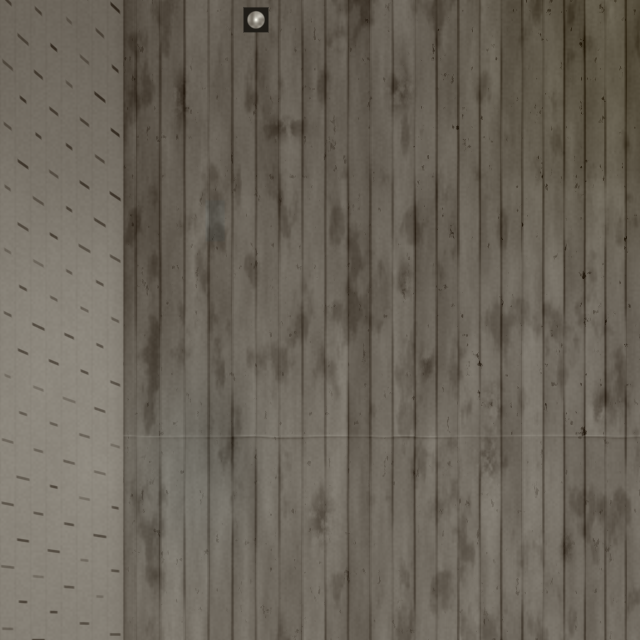
Reproduce this texture procedurally as a Shadertoy shader.

```glsl
const float WALL_EDGE = 0.193;
const float JOINT_Y = 0.319;

float hash(vec2 p) {
    return fract(sin(dot(p, vec2(127.1, 311.7))) * 43758.545);
}

float noise(vec2 p) {
    vec2 i = floor(p), f = fract(p);
    f = f * f * (3.0 - 2.0 * f);
    return mix(mix(hash(i), hash(i + vec2(1, 0)), f.x),
               mix(hash(i + vec2(0, 1)), hash(i + vec2(1, 1)), f.x), f.y);
}

float fbm(vec2 p) {
    float sum = 0.0, amp = 0.53;
    for (int i = 0; i < 4; i++) {
        sum += amp * noise(p);
        p = p * 2.03 + 17.3;
        amp *= 0.5;
    }
    return sum;
}

float boxMask(vec2 p, vec2 halfSize, float blur) {
    vec2 d = abs(p) - halfSize;
    return 1.0 - smoothstep(-blur, blur, max(d.x, d.y));
}

float blob(vec2 p, vec2 radius) {
    p /= radius;
    return exp(-dot(p, p));
}

// Warm grey whose saturation falls as it brightens
vec3 concrete(float tone) {
    return vec3(tone, tone * 1.04 - vec2(0.043, 0.083));
}

// Slanted dashes in staggered columns, levelling out towards the floor
float dashes(vec2 p, float px) {
    float column = floor(p.x / 0.024);
    float x = p.x - (column + 0.5) * 0.024;
    float slope = 0.95 * p.y;
    float row = (p.y + slope * x - 0.41 + column * 0.0573) / 0.098;
    float id = floor(row + 0.5);
    float y = (row - id) * 0.098 / sqrt(1.0 + slope * slope);
    float h = hash(vec2(column, id));
    float halfLength = mix(0.006, 0.0115, h) / sqrt(1.0 + 0.5 * slope * slope);
    float ends = 1.0 - smoothstep(halfLength - 0.003, halfLength + 0.001, abs(x));
    float line = 1.0 - smoothstep(0.0006, 0.0018 + px, abs(y + 0.004 * (h - 0.5)));
    return ends * line * mix(0.35, 1.0, hash(vec2(id, column + 9.0)));
}

float sideTone(vec2 p, float px) {
    float tone = mix(0.525, 0.55, smoothstep(0.0, 0.3, p.y));
    tone -= 0.125 * smoothstep(0.38, 1.0, p.y);
    tone += 0.035 * (fbm(p * vec2(14.0, 7.0)) - 0.5);
    float seam = abs(fract(p.x / 0.024) - 0.5) * 0.024;
    tone -= 0.012 * smoothstep(0.009, 0.012, seam);
    tone -= 0.025 * smoothstep(0.17, WALL_EDGE, p.x);
    return tone - 0.24 * dashes(p, px);
}

// Discoloured spots: centre and radii
float spots(vec2 p) {
    const vec4 SPOT[10] = vec4[10](
        vec4(0.626, 0.86, 0.018, 0.030), vec4(0.448, 0.80, 0.030, 0.018),
        vec4(0.284, 0.85, 0.014, 0.040), vec4(0.632, 0.56, 0.012, 0.030),
        vec4(0.668, 0.43, 0.012, 0.024), vec4(0.772, 0.37, 0.014, 0.030),
        vec4(0.936, 0.365, 0.012, 0.035), vec4(0.885, 0.145, 0.010, 0.024),
        vec4(0.502, 0.19, 0.018, 0.040), vec4(0.765, 0.28, 0.018, 0.035));
    float sum = 0.0;
    for (int i = 0; i < 10; i++) sum += blob(p - SPOT[i].xy, SPOT[i].zw);
    return sum * smoothstep(0.25, 0.65, fbm(p * vec2(75.0, 45.0)));
}

float boardTone(vec2 p, float px) {
    // Boards grow slightly narrower to the right
    float t = p.x - 0.212;
    float n = t * (25.9 + 3.7 * t);
    float id = floor(n);
    float lower = 1.0 - step(JOINT_Y, p.y);
    float upper = 1.0 - lower;
    float tone = mix(0.445, 0.385, smoothstep(0.1, 1.0, p.y));
    tone += 0.045 * (hash(vec2(id, 3.0 + lower)) - 0.5);
    tone -= id == 9.0 ? 0.040 : 0.0;
    tone += id == 10.0 ? 0.025 : 0.0;

    // Broad weathering and vertical runs
    tone += 0.11 * (fbm(p * vec2(12.0, 6.0) + id * 0.7) - 0.5);
    tone += 0.10 * (fbm(vec2(p.x * 65.0, p.y * 9.0 + id * 4.0)) - 0.5);
    float stain = smoothstep(0.56, 0.78, fbm(p * vec2(38.0, 14.0) + 31.0));
    tone -= 0.08 * stain - 0.012;

    // Damp area with a rounded lower rim
    float rim = 0.70 + 0.7 * (p.x - 0.89) * (p.x - 0.89) + 0.02 * noise(p * 20.0);
    float damp = smoothstep(0.76, 0.80, p.x) * smoothstep(rim - 0.02, rim + 0.03, p.y);
    tone -= 0.035 * damp;
    tone -= 0.03 * blob(p - vec2(0.21, 0.65), vec2(0.07, 0.3));

    // Seams, with pits gathered along the right-hand ones
    float d = abs(fract(n + 0.5) - 0.5) / 28.0;
    float wear = smoothstep(0.25, 0.7, noise(vec2(floor(n + 0.5) * 5.1, p.y * 9.0)));
    float rightSide = smoothstep(0.62, 0.67, p.x);
    tone -= (0.035 + 0.085 * wear * mix(0.65, 1.0, rightSide)) * (1.0 - smoothstep(0.0005, 0.0018 + px, d));
    tone -= 0.035 * wear * exp(-d * 240.0);
    float pits = smoothstep(0.72, 0.86, fbm(p * vec2(130.0, 65.0)));
    tone -= pits * (0.08 + 0.14 * rightSide * upper * exp(-d * 100.0));
    tone -= 0.15 * spots(p);

    // Pour joint and the shadowed corner
    float jointY = p.y - JOINT_Y - 0.002 * (noise(vec2(p.x * 30.0, 2.0)) - 0.5);
    tone += 0.055 * exp(-abs(jointY) * 650.0);
    tone -= 0.09 * exp(-abs(jointY + 0.003) * 600.0) * noise(vec2(p.x * 18.0, 7.0));
    tone -= 0.055 * (1.0 - smoothstep(0.205, 0.216, p.x));
    return tone - 0.12 * exp(-abs(p.x - WALL_EDGE) * 420.0);
}

// Square recess with a bright round lamp
vec3 addLamp(vec3 col, vec2 p, float px) {
    col = mix(col, vec3(0.12, 0.11, 0.09), boxMask(p, vec2(0.0195), px));
    float r = length(p);
    float glint = 0.35 + 0.35 * noise(p * 170.0 + 5.0) + 0.35 * exp(-r * 180.0);
    return mix(col, concrete(glint), 1.0 - smoothstep(0.0135 - px, 0.0135 + px, r));
}

void mainImage(out vec4 fragColor, in vec2 fragCoord) {
    vec2 p = fragCoord / iResolution.xy;
    float px = 1.0 / iResolution.y;
    float wall = smoothstep(WALL_EDGE - px, WALL_EDGE + px, p.x);
    float tone = mix(sideTone(p, px), boardTone(p, px), wall);
    tone += 0.022 * (noise(p * 260.0) - 0.5);
    vec3 col = concrete(max(tone, 0.13));

    // Olive cast at upper right, cool cast at lower left, grey repair patch
    col.b -= 0.025 * smoothstep(0.6, 1.0, p.x) * smoothstep(0.45, 0.9, p.y);
    col += vec3(-0.012, 0.0, 0.006) * wall * blob(p - vec2(0.30, 0.27), vec2(0.10, 0.15));
    float patchMask = boxMask(p - vec2(0.336, 0.655), vec2(0.015, 0.032), 0.002);
    col += vec3(-0.02, -0.005, 0.005) * patchMask;
    fragColor = vec4(addLamp(col, p - vec2(0.400, 0.969), px), 1.0);
}
```
